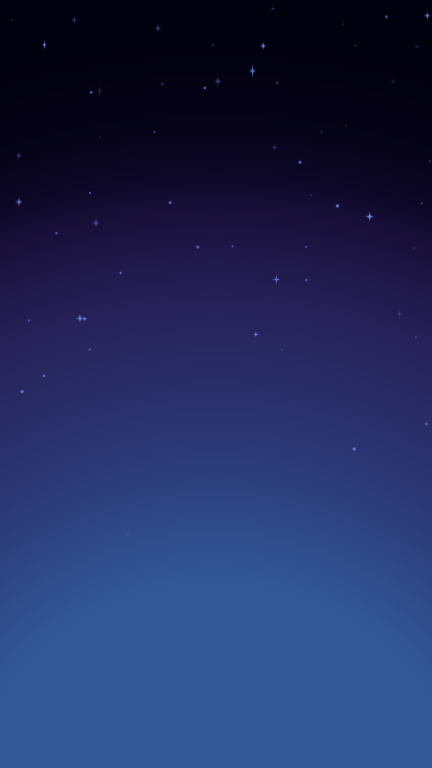
A WebGL 1 fragment shader for this background:

```glsl
precision highp float;
// Draws a twilight sky: a curved blue-to-black glow with scattered four-pointed stars.
uniform vec2 u_resolution;

const vec3 HORIZON = vec3(0.198, 0.345, 0.595);
const vec3 DUSK    = vec3(0.170, 0.220, 0.460);
const vec3 INDIGO  = vec3(0.150, 0.125, 0.340);
const vec3 PLUM    = vec3(0.090, 0.060, 0.220);
const vec3 SHADOW  = vec3(0.050, 0.030, 0.150);
const vec3 NIGHT   = vec3(0.020, 0.010, 0.085);
const vec3 ZENITH  = vec3(0.008, 0.004, 0.060);
const vec3 STARLIGHT = vec3(0.48, 0.53, 0.95);

float hash(vec2 p, float seed) {
  vec3 q = fract(vec3(p.xyx + seed) * vec3(0.1031, 0.1030, 0.0973));
  q += dot(q, q.yzx + 33.33);
  return fract((q.x + q.y) * q.z);
}

float ramp(float from, float to, float x) {
  return clamp((x - from) / (to - from), 0.0, 1.0);
}

// Colour by distance above the glow's curved base
vec3 sky(float height) {
  vec3 color = mix(HORIZON, DUSK, ramp(0.240, 0.418, height));
  color = mix(color, INDIGO, ramp(0.418, 0.615, height));
  color = mix(color, PLUM, ramp(0.615, 0.730, height));
  color = mix(color, SHADOW, ramp(0.730, 0.772, height));
  color = mix(color, NIGHT, ramp(0.772, 0.845, height));
  return mix(color, ZENITH, ramp(0.845, 0.960, height));
}

// Four concave points around a small bright core
float sparkle(vec2 d, float size) {
  vec2 a = sqrt(abs(d) / (size * vec2(0.68, 1.0)));
  float points = 1.0 - smoothstep(0.45, 1.05, a.x + a.y);
  float core = exp(-dot(d, d) / (size * size * 0.035));
  return max(points, core);
}

float dotStar(vec2 d, float radius, float pixel) {
  return 1.0 - smoothstep(radius - pixel, radius + pixel, length(d));
}

// One jittered star per chosen cell, growing denser towards the top
float starLayer(vec2 p, float cells, float floorY, float density,
                float seed, bool pointed, float pixel) {
  vec2 id = floor(p * cells);
  vec2 jitter = vec2(hash(id, seed), hash(id, seed + 11.0));
  vec2 center = (id + mix(vec2(0.2), vec2(0.8), jitter)) / cells;
  float chance = density * ramp(floorY, 1.0, center.y);
  float present = step(hash(id, seed + 23.0), chance);
  float pick = hash(id, seed + 37.0);
  float light = mix(0.15, 0.95, hash(id, seed + 51.0));
  vec2 d = p - center;
  float shape = pointed
    ? sparkle(d, mix(0.008, 0.014, pick))
    : dotStar(d, mix(0.0008, 0.0021, pick * pick), pixel);
  return present * light * shape;
}

void main() {
  vec2 p = gl_FragCoord.xy / u_resolution.y;
  float pixel = 1.0 / u_resolution.y;
  float middle = 0.5 * u_resolution.x / u_resolution.y;

  // Broad circular glow centred below the lower edge
  float height = length(p - vec2(middle, -0.1)) - 0.1;
  vec3 color = sky(height);

  // Pointed stars above, fine dust reaching farther down
  float stars = starLayer(p, 13.0, 0.42, 0.75, 3.0, true, pixel);
  stars = max(stars, starLayer(p, 21.0, 0.18, 0.32, 71.0, false, pixel));
  color = mix(color, STARLIGHT, stars);

  gl_FragColor = vec4(color, 1.0);
}
```
